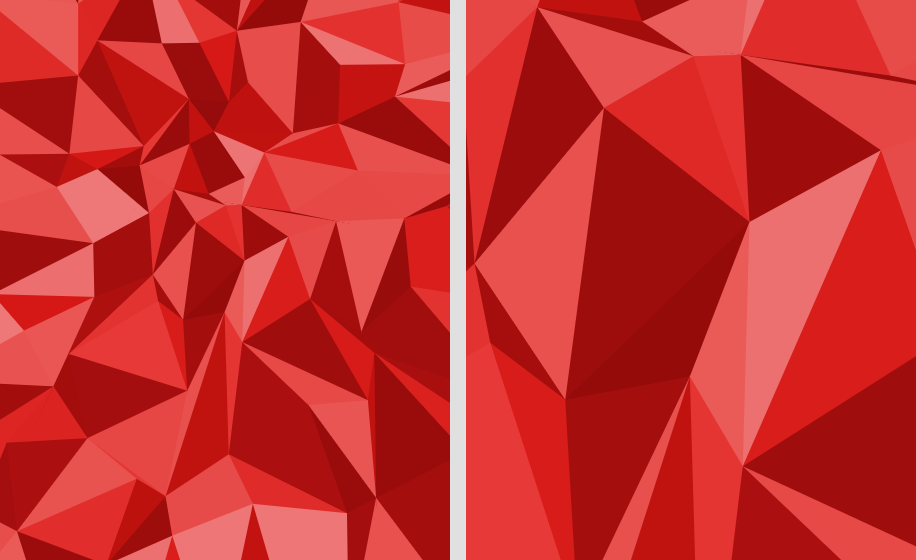
Left: the whole. Right: its middle third, enlarged.
Give the GLSL for this background, as a WebGL 2 fragment shader.

```glsl
#version 300 es
precision highp float;

uniform vec2 u_resolution;
out vec4 fragColor;

const vec2 FOCUS = vec2(0.37, 0.66);  // centre of the finest facets
const float CORE_SIZE = 0.043;        // cell size at the focus
const float GROWTH = 0.0145;          // widening of cells away from it
const float TILT = 0.35;
const float JITTER = 0.9;
const float MERGE_CHANCE = 0.22;
const float DRIFT = 0.6;              // strength of broad light and dark areas

vec2 hash22(vec2 p) {
  vec3 q = fract(p.xyx * vec3(0.1031, 0.1030, 0.0973));
  q += dot(q, q.yzx + 33.33);
  return fract((q.xx + q.yz) * q.zy);
}

float cornerSlope(vec2 corner, vec2 offset) {
  return dot(hash22(corner + 29.0) * 2.0 - 1.0, offset);
}

float gradientNoise(vec2 p) {
  vec2 i = floor(p), f = p - i;
  vec2 u = f * f * (3.0 - 2.0 * f);
  vec2 e = vec2(1, 0);
  float low = mix(cornerSlope(i, f), cornerSlope(i + e.xy, f - e.xy), u.x);
  float high = mix(cornerSlope(i + e.yx, f - e.yx), cornerSlope(i + e.xx, f - e.xx), u.x);
  return mix(low, high, u.y);
}

mat2 rotation(float angle) {
  float c = cos(angle), s = sin(angle);
  return mat2(c, s, -s, c);
}

float cross2(vec2 a, vec2 b) {
  return a.x * b.y - a.y * b.x;
}

// Radial stretch from grid space to the canvas, and its inverse
vec2 spread(vec2 g, float core, float growth) {
  return g * (core + growth * length(g));
}

vec2 gather(vec2 d, float core, float growth) {
  float r = length(d);
  float gridRadius = (sqrt(core * core + 4.0 * growth * r) - core) / (2.0 * growth);
  return d * gridRadius / max(r, 1e-5);
}

vec2 meshVertex(vec2 node, float jitter) {
  vec2 g = node + (hash22(node + 71.0) - 0.5) * jitter;
  return FOCUS + rotation(TILT) * spread(g, CORE_SIZE, GROWTH);
}

float edgeDistance(vec2 p, vec2 a, vec2 b) {
  return cross2(b - a, p - a) / max(length(b - a), 1e-5);
}

// Smoothed coverage of a counter-clockwise triangle
float triangleCoverage(vec2 p, vec2 a, vec2 b, vec2 c, float pixel) {
  float d = min(edgeDistance(p, a, b), min(edgeDistance(p, b, c), edgeDistance(p, c, a)));
  return clamp(0.5 + d / pixel, 0.0, 1.0);
}

// Five families of red, chosen by rank and varied by shade
vec3 facetColor(float rank, float shade) {
  float v = shade - 0.5;
  if (rank < 0.33) return vec3(0.63, 0.052, 0.05) + v * vec3(0.1, 0.02, 0.02);
  if (rank < 0.45) return vec3(0.755, 0.07, 0.06) + v * vec3(0.03, 0.01, 0.01);
  if (rank < 0.67) return vec3(0.87, 0.16, 0.15) + v * vec3(0.07, 0.14, 0.14);
  if (rank < 0.92) return vec3(0.91, 0.32, 0.31) + v * vec3(0.02, 0.09, 0.09);
  return vec3(0.93, 0.45, 0.45) + v * vec3(0.01, 0.04, 0.04);
}

// Folds a shifted rank back into 0..1
float foldRank(float rank) {
  return 1.0 - abs(1.0 - abs(rank));
}

// Both triangles of one cell: rgb is weighted colour, a is weight
vec4 cellFacets(vec2 p, vec2 cell, float pixel) {
  vec2 a = meshVertex(cell, JITTER);
  vec2 b = meshVertex(cell + vec2(1, 0), JITTER);
  vec2 c = meshVertex(cell + vec2(1, 1), JITTER);
  vec2 d = meshVertex(cell + vec2(0, 1), JITTER);

  // Pick a diagonal that lies inside the quad
  vec2 choice = hash22(cell + 13.0);
  float fitAC = min(cross2(b - a, c - a), cross2(c - a, d - a));
  float fitBD = min(cross2(b - a, d - a), cross2(c - b, d - b));
  bool useAC = fitBD <= 0.0 || (fitAC > 0.0 && choice.x > 0.5);
  float first = triangleCoverage(p, a, b, useAC ? c : d, pixel);
  float second = triangleCoverage(p, useAC ? a : b, c, d, pixel);

  // Halves sit far apart in tone unless they merge
  vec2 shade = hash22(cell + 137.0);
  float drift = DRIFT * gradientNoise(cell * 0.37);
  float rank = fract(dot(cell, vec2(0.7549, 0.5698)) + 0.25 * choice.x);
  float otherRank = fract(rank + 0.4 + 0.2 * shade.y);
  vec3 firstColor = facetColor(foldRank(rank + drift), shade.x);
  vec3 secondColor = facetColor(foldRank(otherRank + drift), shade.y);
  if (choice.y < MERGE_CHANCE) secondColor = firstColor;

  return vec4(firstColor * first + secondColor * second, first + second);
}

void main() {
  float pixel = 1.0 / u_resolution.y;
  vec2 p = gl_FragCoord.xy * pixel;
  vec2 home = floor(gather(rotation(-TILT) * (p - FOCUS), CORE_SIZE, GROWTH));

  vec4 sum = vec4(0.0);
  for (int y = -2; y <= 2; y++) {
    for (int x = -2; x <= 2; x++) sum += cellFacets(p, home + vec2(x, y), pixel);
  }
  fragColor = vec4(sum.rgb / max(sum.a, 1e-4), 1.0);
}
```
